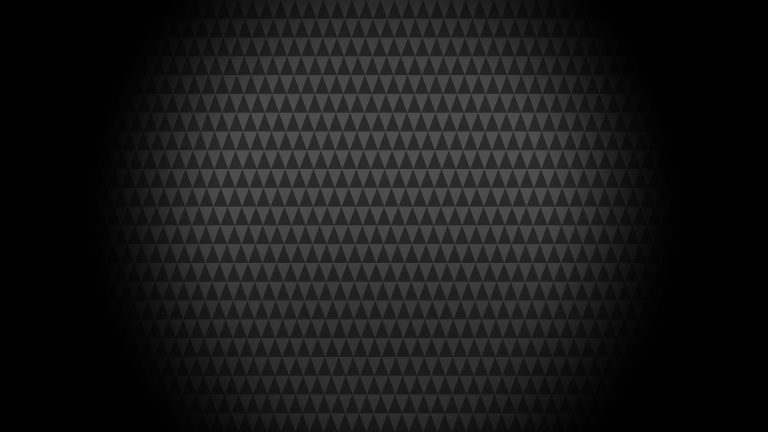
Give the GLSL for this pattern, as a WebGL 1 fragment shader.

```glsl
precision highp float;

uniform vec2 u_resolution;

const float TAU = 6.2831853;
const vec2 REPEATS = vec2(54.0, 23.0);
// Near half a cell per row, yet a whole number of cells over all rows.
const float ROW_SHIFT = 11.0 / 23.0;
const vec3 LIGHT_GREY = vec3(0.305);
const vec3 DARK_GREY = vec3(0.165);
const vec3 BACKDROP = vec3(0.003);

// Cell coordinates with each row slid sideways, so slanted edges run on.
vec2 staggeredCell(vec2 uv, vec2 repeats, float rowShift) {
  vec2 grid = uv * repeats;
  float row = floor(grid.y) - floor(0.5 * repeats.y);
  return fract(vec2(grid.x + row * rowShift, grid.y));
}

// Coverage of a triangle with its base on the cell top and apex on the floor.
float triangleCoverage(vec2 cell, vec2 size, float pixel) {
  float inset = 0.5 * cell.y - abs(cell.x - 0.5);
  float slope = size.x * size.y / length(vec2(0.5 * size.x, size.y));
  return clamp(inset * slope / pixel + 0.5, 0.0, 1.0);
}

// Blends across the row edge, where a dark base meets a light one.
float softenRowEdge(float coverage, float height, float rowSize, float pixel) {
  float edge = min(height, 1.0 - height) * rowSize / pixel;
  float neighbour = 1.0 - step(0.5, height);
  return mix(coverage, neighbour, clamp(0.5 - edge, 0.0, 0.5));
}

// Round pool of light that is black before it reaches the sides.
float spotlight(vec2 offset, float inner, float outer) {
  return 1.0 - smoothstep(inner, outer, length(offset * vec2(1.0, 0.93)));
}

// Vertical shading with a period of one canvas height.
float verticalGlow(float y, float peak, float floorLevel) {
  return mix(floorLevel, 1.0, 0.5 + 0.5 * cos(TAU * (y - peak)));
}

void main() {
  vec2 uv = gl_FragCoord.xy / u_resolution;
  vec2 canvas = vec2(u_resolution.x / u_resolution.y, 1.0);
  float pixel = 1.0 / u_resolution.y;

  // Triangle lattice
  vec2 cell = staggeredCell(uv, REPEATS, ROW_SHIFT);
  vec2 size = canvas / REPEATS;
  float coverage = triangleCoverage(cell, size, pixel);
  coverage = softenRowEdge(coverage, cell.y, size.y, pixel);
  vec3 pattern = mix(DARK_GREY, LIGHT_GREY, coverage);

  // Lighting
  float light = spotlight((uv - 0.5) * canvas, 0.35, 0.70);
  light *= verticalGlow(uv.y, 0.64, 0.63);

  gl_FragColor = vec4(mix(BACKDROP, pattern, light), 1.0);
}
```
